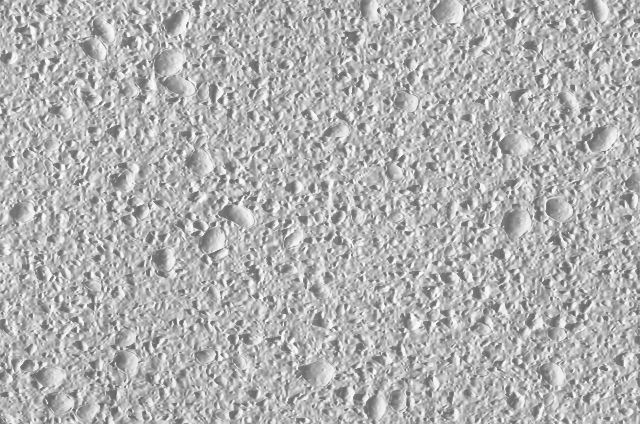
Reproduce this texture procedurally as a Shadertoy shader.

```glsl
// Rough grey stucco with scattered pebbles, raked by low light from the right.

const vec2 LIGHT_DIR = vec2(0.99, -0.12);
const float LIGHT_SLOPE = 0.55;
const float SHADOW_GREY = 0.45;
const float LIT_GREY = 0.71;
const int SHADOW_STEPS = 9;

vec2 hash2(vec2 p) {
    vec3 q = fract(p.xyx * vec3(0.1031, 0.1030, 0.0973));
    q += dot(q, q.yzx + 33.33);
    return fract((q.xx + q.yz) * q.zy);
}

float valueNoise(vec2 p) {
    vec2 cell = floor(p);
    vec2 f = fract(p);
    f = f * f * (3.0 - 2.0 * f);
    float low = mix(hash2(cell).x, hash2(cell + vec2(1, 0)).x, f.x);
    float high = mix(hash2(cell + vec2(0, 1)).x, hash2(cell + vec2(1, 1)).x, f.x);
    return mix(low, high, f.y);
}

// Domed elliptical grains, one per occupied cell; height in canvas units.
float grains(vec2 p, float freq, float density, float steepness, float seed) {
    p = p * freq + seed;
    vec2 base = floor(p - 0.5);
    float height = 0.0;
    for (int i = 0; i < 4; i++) {
        vec2 cell = base + vec2(i & 1, i >> 1);
        vec2 place = hash2(cell);
        vec2 shape = hash2(cell + 71.7);
        vec2 kind = hash2(cell + 153.3);
        float angle = shape.y * 3.1416;
        float c = cos(angle), s = sin(angle);
        vec2 d = mat2(c, -s, s, c) * (p - cell - 0.2 - 0.6 * place);
        float radius = mix(0.18, 0.42, shape.x * shape.x);
        d /= radius * vec2(1.15, mix(0.6, 1.0, kind.y));
        float dome = max(1.0 - dot(d, d), 0.0) * radius * steepness;
        height = max(height, dome * step(kind.x, density));
    }
    return height / freq;
}

// Pebbles stay smoother than the sandy ground around them.
float surfaceHeight(vec2 p) {
    float pebbles = grains(p, 11.0, 0.42, 0.75, 3.0);
    float stones = grains(p, 24.0, 0.55, 0.85, 47.0);
    float grit = grains(p, 52.0, 0.65, 1.0, 91.0);
    float sand = 0.008 * valueNoise(p * 43.0)
               + 0.0065 * valueNoise(p * 98.0 + 17.0)
               + 0.0035 * valueNoise(p * 185.0 + 39.0);
    float smoothness = smoothstep(0.001, 0.008, pebbles);
    return max(pebbles, stones) + (grit + sand) * (1.0 - 0.6 * smoothness);
}

// Slope of the surface towards the light.
float facing(vec2 p, float reach) {
    vec2 offset = LIGHT_DIR * reach;
    return (surfaceHeight(p - offset) - surfaceHeight(p + offset)) / (2.0 * reach);
}

// Soft shadow: how far the terrain rises above the ray to the light.
float castShadow(vec2 p, float softness) {
    float ground = surfaceHeight(p);
    float blocked = -1.0;
    float distance = 0.003;
    for (int i = 0; i < SHADOW_STEPS; i++) {
        float rise = surfaceHeight(p + LIGHT_DIR * distance) - ground;
        blocked = max(blocked, rise - LIGHT_SLOPE * distance);
        distance *= 1.36;
    }
    return smoothstep(-0.0005, softness, blocked);
}

void mainImage(out vec4 fragColor, in vec2 fragCoord) {
    vec2 p = fragCoord / iResolution.y;

    // Bend the domes into irregular lumps
    vec2 bend = vec2(valueNoise(p * 38.0), valueNoise(p * 38.0 + 57.0)) - 0.5;
    p += 0.009 * bend;

    // Raking light on the grain
    float slope = facing(p, 0.0022);
    float lit = LIT_GREY + 0.26 * tanh(1.25 * slope);

    // Shadows keep only a trace of the grain
    float shade = SHADOW_GREY + 0.04 * tanh(slope);
    float grey = mix(lit, shade, 0.92 * castShadow(p, 0.0035));

    // Broad uneven tone
    grey += 0.04 * (valueNoise(p * 3.0 + 11.0) - 0.5);
    fragColor = vec4(vec3(grey), 1.0);
}
```
